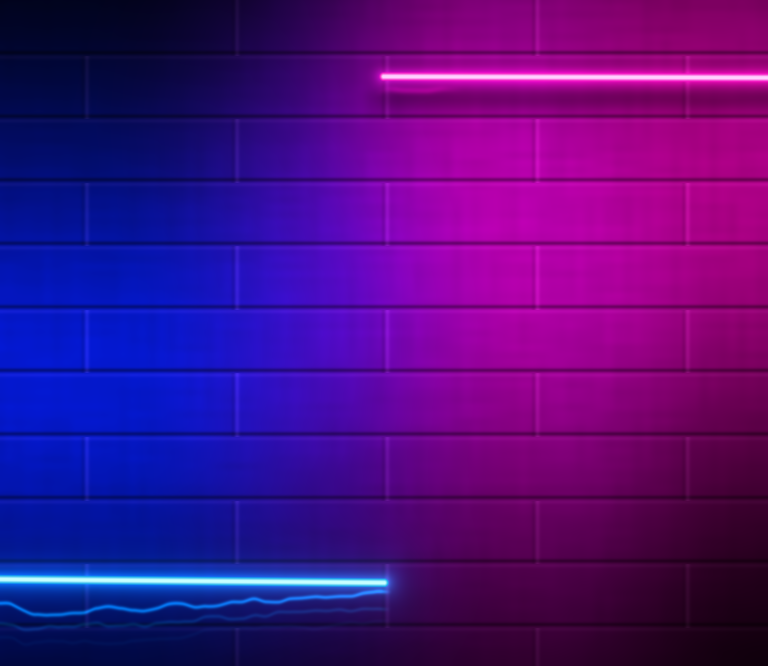
A WebGL 1 fragment shader for this background:

```glsl
precision highp float;
// Brick wall washed in blue and magenta light, with one pink and one cyan neon tube.

uniform vec2 u_resolution;

#define ASPECT 1.153           // wall width in units of its height
#define BRICK vec2(0.451, 0.0954)
#define FIRST_JOINT vec2(0.1306, 0.0790)
#define MORTAR_WIDTH 0.0032
#define MORTAR_DEPTH 0.36
#define TUBE_RADIUS 0.0062
#define GRAIN 0.05
#define BLUE vec3(0.015, 0.095, 0.81)
#define VIOLET vec3(0.53, 0.0, 0.74)
#define MAGENTA vec3(0.72, 0.0, 0.68)
#define ROSE vec3(0.67, 0.0, 0.52)

float hash(vec2 p) {
  vec3 q = fract(vec3(p.xyx) * 0.1031);
  q += dot(q, q.yzx + 33.33);
  return fract((q.x + q.y) * q.z);
}

float noise(vec2 p) {
  vec2 cell = floor(p), f = fract(p);
  f = f * f * (3.0 - 2.0 * f);
  vec2 e = vec2(1.0, 0.0);
  return mix(mix(hash(cell), hash(cell + e.xy), f.x),
             mix(hash(cell + e.yx), hash(cell + e.xx), f.x), f.y);
}

float bell(float d, float width) {
  return exp(-d * d / (width * width));
}

float segmentDistance(vec2 p, vec2 a, vec2 b) {
  vec2 ab = b - a;
  return length(p - a - ab * clamp(dot(p - a, ab) / dot(ab, ab), 0.0, 1.0));
}

// Coloured light across the wall; uv.y runs downward.
vec3 wallLight(vec2 uv) {
  float x = uv.x + 0.09 * smoothstep(0.5, 0.05, uv.y);
  vec3 light = mix(BLUE, VIOLET, smoothstep(0.16, 0.62, x) * 0.9);
  light = mix(light, MAGENTA, smoothstep(0.44, 0.7, x));
  light = mix(light, ROSE, smoothstep(0.7, 1.0, x));
  float side = smoothstep(0.15, 0.72, uv.x);
  float edge = smoothstep(0.7, 1.0, uv.x);
  float d = uv.y - mix(0.56, 0.33, side) + 0.06 * edge;
  float spread = mix(0.16, 0.33, side) - 0.11 * edge;
  return light * exp(-d * d / spread);
}

// Dark bed joints with lit lips, and pale upright joints on alternate rows.
vec3 addMortar(vec3 wall, vec2 p) {
  float rowPos = (p.y - FIRST_JOINT.y) / BRICK.y;
  float bed = (rowPos - floor(rowPos + 0.5)) * BRICK.y;
  float row = floor(rowPos - 0.05);
  float column = (p.x - FIRST_JOINT.x) / BRICK.x + 0.5 * mod(row, 2.0);
  float upright = (column - floor(column + 0.5)) * BRICK.x;
  float lit = 0.35 + 0.65 * max(wall.r, wall.b);
  wall *= 1.0 - MORTAR_DEPTH * bell(bed, MORTAR_WIDTH);
  wall *= 1.0 - 0.10 * bell(upright + 0.006, MORTAR_WIDTH);
  wall += vec3(0.06, 0.035, 0.06) * lit * bell(bed - 0.007, MORTAR_WIDTH);
  return wall + vec3(0.10, 0.06, 0.10) * lit * bell(upright, MORTAR_WIDTH * 1.1);
}

// Tube with a coloured rim, a pale core and a tight halo.
vec3 addTube(vec3 wall, float d, vec3 rim, vec3 core, float pixel) {
  wall += rim * (0.36 * exp(-max(d - TUBE_RADIUS, 0.0) / 0.009));
  float body = 1.0 - smoothstep(TUBE_RADIUS - pixel, TUBE_RADIUS + pixel, d);
  vec3 tube = mix(core, rim, smoothstep(0.15, 1.0, d / TUBE_RADIUS));
  return mix(wall, tube, body);
}

void main() {
  vec2 uv = gl_FragCoord.xy / u_resolution;
  uv.y = 1.0 - uv.y;
  vec2 p = uv * vec2(ASPECT, 1.0);
  float pixel = 1.0 / u_resolution.y;

  // Lit bricks with faint streaks
  vec3 color = wallLight(uv);
  float streaks = noise(p * vec2(70.0, 12.0)) + noise(p * vec2(14.0, 90.0)) - 1.0;
  color = addMortar(color * (1.0 + GRAIN * streaks), p);

  // Shadow below the pink tube
  float pinkSpan = smoothstep(0.53, 0.60, p.x);
  color *= 1.0 - 0.33 * pinkSpan * bell(p.y - 0.147, 0.022);
  color *= 1.0 - 0.12 * pinkSpan * bell(p.y - 0.098, 0.012);

  // Small pink reflection
  float pinkWave = 0.137 + 0.008 * (noise(vec2(p.x * 36.0, 4.0)) - 0.5);
  float pinkPatch = smoothstep(0.56, 0.60, p.x) * smoothstep(0.70, 0.64, p.x);
  color += vec3(0.2, 0.0, 0.14) * pinkPatch * bell(p.y - pinkWave, 0.005);

  // Soft cyan spill and rippled reflections below the cyan tube
  float cyanSpan = smoothstep(0.59, 0.57, p.x);
  float cyan = segmentDistance(p, vec2(-0.2, 0.868), vec2(0.577, 0.875));
  color += vec3(0.0, 0.15, 0.25) * exp(-cyan / 0.03);
  for (int i = 0; i < 3; i++) {
    float k = float(i);
    float ripple = noise(vec2(p.x * 19.0, k * 7.0)) - 0.5;
    ripple += 0.35 * (noise(vec2(p.x * 55.0, k * 7.0 + 3.0)) - 0.5);
    float rise = 0.024 * smoothstep(0.15, 0.58, p.x);
    float wave = 0.915 + 0.022 * k - rise + ripple * mix(0.022, 0.009, p.x / 0.58);
    float strength = cyanSpan * exp(-1.3 * k);
    color += vec3(0.0, 0.36, 0.48) * strength * bell(p.y - wave, 0.0032);
  }

  // Neon tubes
  float pink = segmentDistance(p, vec2(0.576, 0.115), vec2(1.4, 0.1175));
  color = addTube(color, pink, vec3(0.96, 0.10, 0.76), vec3(1.0, 0.82, 1.0), pixel);
  color = addTube(color, cyan, vec3(0.10, 0.68, 0.92), vec3(0.78, 1.0, 1.0), pixel);

  gl_FragColor = vec4(clamp(color, 0.0, 1.0), 1.0);
}
```
